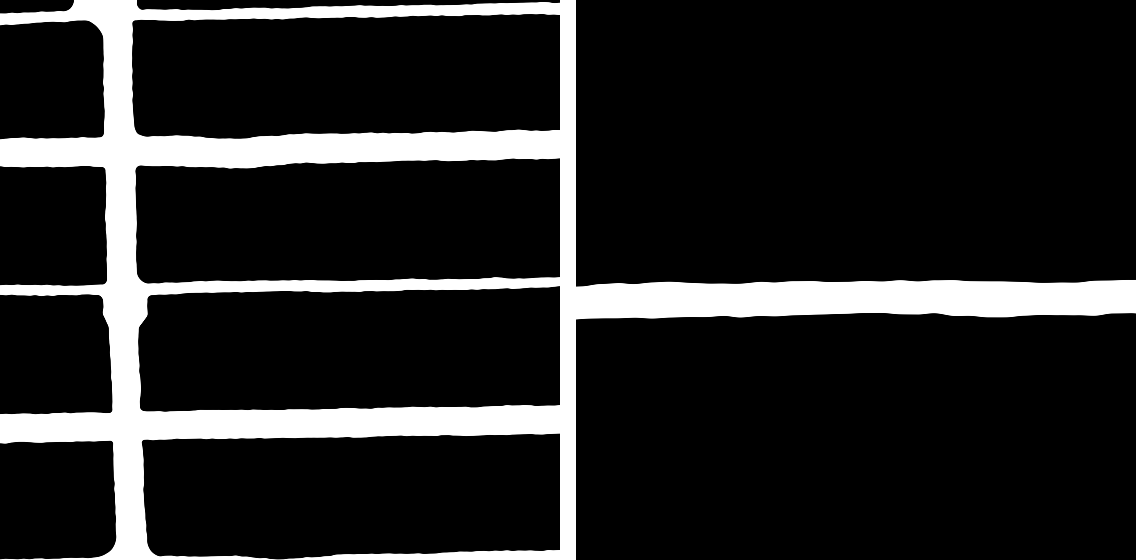
Left, the full canvas; right, a detail of the centre.
Reproduce this pattern procedurally as a WebGL 2 fragment shader.

```glsl
#version 300 es
precision highp float;
// Draws a wall of wide black blocks parted by uneven, slightly tilted white joints.

#define ROW_PITCH 0.2444
#define FIRST_JOINT 0.969
#define TILT 0.0165
#define THIN_HALF 0.0098
#define THICK_HALF 0.0257
#define UPRIGHT_HALF 0.0262
#define UPRIGHT_X 0.211
#define SAG_DEPTH 0.007
#define ROUGHNESS 0.0045
#define BLOCK_COLOR vec3(0.0)
#define JOINT_COLOR vec3(1.0)

uniform vec2 u_resolution;
out vec4 fragColor;

// Corner radii at each crossing: upper left, upper right, lower left, lower right.
const vec4 CORNER_RADII[5] = vec4[5](
    vec4(0.020, 0.012, 0.037, 0.006),
    vec4(0.008, 0.020, 0.006, 0.012),
    vec4(0.010, 0.022, 0.010, 0.008),
    vec4(0.006, 0.008, 0.006, 0.006),
    vec4(0.035, 0.030, 0.010, 0.010));

float hash(vec2 p) {
    vec3 q = fract(p.xyx * 0.1031);
    q += dot(q, q.yzx + 33.33);
    return fract((q.x + q.y) * q.z);
}

// Smooth noise along a line, centred on zero.
float lineNoise(float x, float seed) {
    float cell = floor(x);
    float f = fract(x);
    f = f * f * (3.0 - 2.0 * f);
    return mix(hash(vec2(cell, seed)), hash(vec2(cell + 1.0, seed)), f) - 0.5;
}

// Broad waves, small bumps and fine teeth of a cut edge.
float raggedEdge(float x, float seed) {
    return ROUGHNESS * (0.6 * lineNoise(x * 8.0, seed)
                      + 0.6 * lineNoise(x * 26.0, seed + 17.0)
                      + 0.35 * lineNoise(x * 95.0, seed + 41.0));
}

// Local droop of every third joint.
float jointSag(float joint, float x) {
    float reach = (x - 0.39 - 0.03 * joint) / 0.07;
    return mod(joint, 3.0) == 1.0 ? SAG_DEPTH * exp(-reach * reach) : 0.0;
}

// Extra width of the upright joint where block ends are broken away.
float brokenEnd(float row, bool rightSide, float depth) {
    if (row < 0.0) return rightSide ? 0.008 : 0.052;
    if (row == 2.0) {
        float chip = 1.0 - smoothstep(0.560, 0.588, depth);
        return chip * (rightSide ? 0.018 : 0.010);
    }
    return 0.0;
}

// Signed distance to a block corner with the given radius.
float roundedCorner(vec2 outside, float radius) {
    vec2 q = outside + radius;
    return length(max(q, 0.0)) + min(max(q.x, q.y), 0.0) - radius;
}

void main() {
    vec2 p = gl_FragCoord.xy / u_resolution;
    float depth = 1.0 - p.y;

    // Nearest level joint, alternating thin and thick.
    float drop = FIRST_JOINT + TILT * p.x - p.y;
    float joint = clamp(round(drop / ROW_PITCH), 0.0, 4.0);
    float below = drop - joint * ROW_PITCH - jointSag(joint, p.x);
    below += 0.0035 * lineNoise(p.x * 5.0, joint + 71.0);
    bool lowerSide = below > 0.0;
    float row = lowerSide ? joint : joint - 1.0;
    float levelHalf = mod(joint, 2.0) == 1.0 ? THICK_HALF : THIN_HALF;
    levelHalf += raggedEdge(p.x, joint * 2.0 + float(lowerSide) + 5.0);

    // Single upright joint, bending right towards the bottom.
    float across = p.x - UPRIGHT_X - depth * (0.004 + 0.021 * depth);
    bool rightSide = across > 0.0;
    float uprightHalf = UPRIGHT_HALF + brokenEnd(row, rightSide, depth);
    uprightHalf += raggedEdge(p.y, 101.0 + float(rightSide));

    // Block shape and its smoothed edge.
    int corner = int(rightSide) + 2 * int(lowerSide);
    float radius = CORNER_RADII[int(joint)][corner];
    vec2 outside = vec2(uprightHalf - abs(across), levelHalf - abs(below));
    float dist = roundedCorner(outside, radius);
    float pixel = 1.0 / min(u_resolution.x, u_resolution.y);
    float jointMask = smoothstep(-0.5 * pixel, 0.5 * pixel, dist);
    fragColor = vec4(mix(BLOCK_COLOR, JOINT_COLOR, jointMask), 1.0);
}
```
